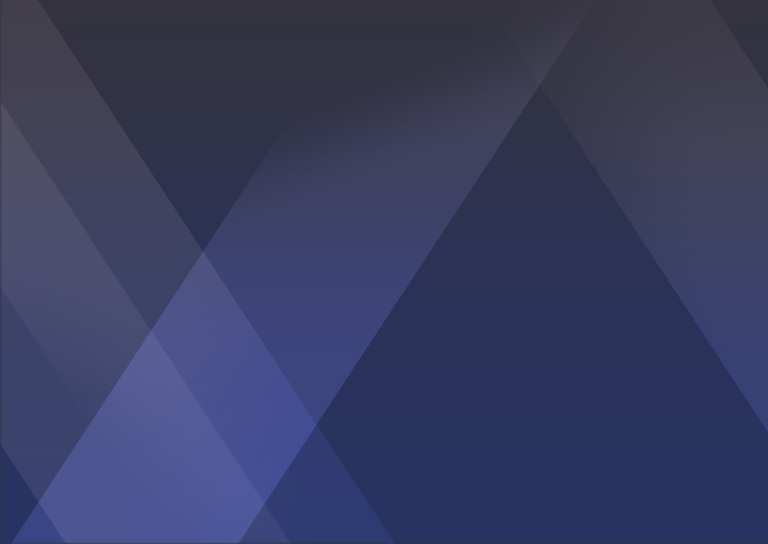
A Shadertoy shader for this background:

```glsl
#define SLANT 0.6587
#define ASPECT 1.4165
#define FRAME 0.0025
#define SKY_TOP vec3(0.200, 0.196, 0.242)
#define SKY_MID vec3(0.167, 0.196, 0.345)
#define SKY_LOW vec3(0.153, 0.200, 0.380)
#define WARM_GLOW vec3(0.073, 0.064, 0.060)
#define BLUE_GLOW vec3(0.028, 0.032, 0.072)
#define PALE_GLOW vec3(0.052, 0.047, 0.044)
#define BEAM_HIGH vec3(0.063, 0.059, 0.080)
#define BEAM_LOW vec3(0.072, 0.072, 0.137)
#define EDGE_GLOW vec3(0.052, 0.056, 0.095)

// Antialiased strip between two values of a slanted coordinate
float strip(float key, float low, float high, float soft) {
    return smoothstep(low - soft, low + soft, key)
         - smoothstep(high - soft, high + soft, key);
}

vec3 backdrop(float y) {
    vec3 upper = mix(SKY_MID, SKY_TOP, smoothstep(0.35, 1.05, y));
    return mix(SKY_LOW, upper, smoothstep(0.0, 0.5, y));
}

void mainImage(out vec4 fragColor, in vec2 fragCoord) {
    vec2 uv = fragCoord / iResolution.xy;
    vec2 p = vec2(uv.x * ASPECT, uv.y);
    float soft = 0.9 / iResolution.y;

    // Both coordinates equal x along the top edge
    float falling = p.x - SLANT * (1.0 - p.y);
    float rising = p.x + SLANT * (1.0 - p.y);

    vec3 color = backdrop(p.y);

    // Wide left strip, warm at the left and blue toward its lower right
    float wide = strip(falling, -0.537, 0.070, soft);
    float blueShift = smoothstep(0.2, 0.62, p.x) * smoothstep(0.65, 0.25, p.y);
    vec3 wideGlow = mix(WARM_GLOW, BLUE_GLOW, blueShift);
    color += wide * wideGlow * mix(1.0, 0.82, smoothstep(0.75, 1.0, p.y));

    // Pale inner strip whose left edge dissolves lower down
    float pale = strip(falling, -0.347, -0.122, soft);
    float across = smoothstep(-0.39, -0.122, falling);
    float paleFade = mix(across, 1.0, smoothstep(0.2, 0.55, p.y));
    color += pale * paleFade * PALE_GLOW * mix(0.75, 1.0, smoothstep(0.2, 0.6, p.y));

    // Rising beam, fading along a tilted front
    float beam = strip(rising, 0.679, 1.098, soft);
    float beamFade = smoothstep(0.60, 0.39, p.y - 0.4 * p.x);
    vec3 beamGlow = mix(BEAM_LOW, BEAM_HIGH, smoothstep(0.35, 0.68, p.y));
    color += beam * beamFade * beamGlow;

    // Right strip, strongest by the outer edge
    float side = strip(falling, 0.893, 1.310, soft);
    float sideFade = smoothstep(0.8, 1.35, p.x) * mix(1.0, 0.5, smoothstep(0.7, 1.0, p.y));
    vec3 sideGlow = mix(EDGE_GLOW, WARM_GLOW, smoothstep(0.3, 0.65, p.y));
    color += side * sideFade * sideGlow;

    // Thin muted border at the left and bottom
    float border = 1.0 - smoothstep(FRAME - soft, FRAME + soft, min(p.x, p.y));
    color = mix(color, SKY_TOP, 0.5 * border);

    fragColor = vec4(color, 1.0);
}
```
